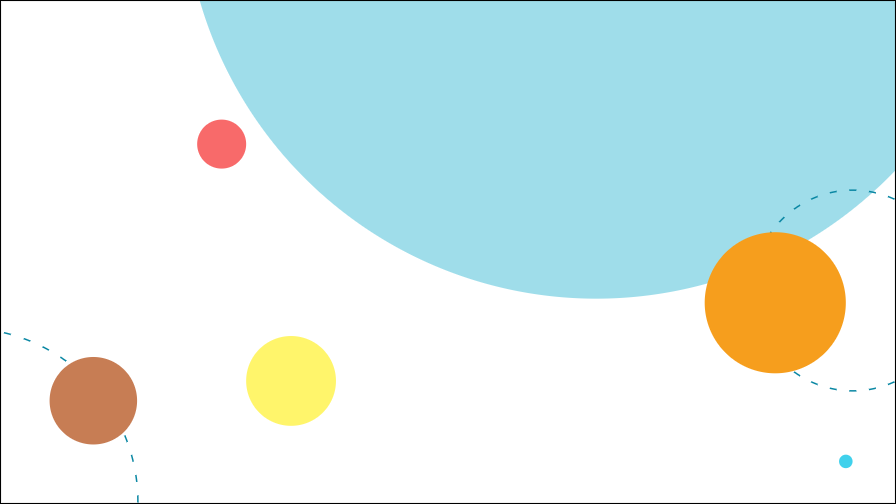
A Shadertoy shader for this background:

```glsl
// Flat background of coloured discs and dashed rings on white, with a thin frame.

const float TAU = 6.2831853;

const vec3 WHITE  = vec3(1.0);
const vec3 SKY    = vec3(0.623, 0.867, 0.918);
const vec3 CORAL  = vec3(0.973, 0.416, 0.416);
const vec3 LEMON  = vec3(1.0, 0.961, 0.42);
const vec3 CLAY   = vec3(0.78, 0.49, 0.33);
const vec3 ORANGE = vec3(0.965, 0.62, 0.114);
const vec3 CYAN   = vec3(0.25, 0.82, 0.925);
const vec3 TEAL   = vec3(0.04, 0.53, 0.64);
const vec3 BLACK  = vec3(0.0);

const float STROKE = 0.003;
const float DASH = 0.0139;
const float FRAME = 0.0021;

// Signed distance to a disc
float disc(vec2 p, vec2 centre, float radius) {
    return length(p - centre) - radius;
}

// Signed distance to a ring of evenly spaced dashes
float dashedRing(vec2 p, vec2 centre, float radius, float count, float phase) {
    vec2 q = p - centre;
    float spacing = TAU / count;
    float angle = atan(q.y, q.x) - phase;
    float local = mod(angle + 0.5 * spacing, spacing) - 0.5 * spacing;
    float across = abs(length(q) - radius) - 0.5 * STROKE;
    float along = abs(local) * radius - 0.5 * DASH;
    return max(across, along);
}

// Lay a colour over the base, softened across one pixel
vec3 paint(vec3 base, vec3 colour, float dist, float pixel) {
    return mix(base, colour, clamp(0.5 - dist / pixel, 0.0, 1.0));
}

void mainImage(out vec4 fragColor, in vec2 fragCoord) {
    // The canvas height is one unit
    float pixel = 1.0 / iResolution.y;
    vec2 p = fragCoord * pixel;
    vec2 size = iResolution.xy * pixel;

    // Large disc
    vec3 col = paint(WHITE, SKY, disc(p, vec2(1.183, 1.2264), 0.819), pixel);

    // Dashed rings
    col = paint(col, TEAL, dashedRing(p, vec2(1.6921, 0.4236), 0.1991, 32.0, 0.0), pixel);
    col = paint(col, TEAL, dashedRing(p, vec2(-0.0708, 0.0046), 0.3444, 53.0, 0.0157), pixel);

    // Small discs
    col = paint(col, CORAL, disc(p, vec2(0.4398, 0.7141), 0.0486), pixel);
    col = paint(col, LEMON, disc(p, vec2(0.5775, 0.2442), 0.0891), pixel);
    col = paint(col, CLAY, disc(p, vec2(0.1852, 0.2049), 0.0868), pixel);
    col = paint(col, ORANGE, disc(p, vec2(1.5382, 0.3993), 0.14), pixel);
    col = paint(col, CYAN, disc(p, vec2(1.6782, 0.0845), 0.0134), pixel);

    // Frame along the canvas edge
    vec2 inset = min(p, size - p);
    col = paint(col, BLACK, min(inset.x, inset.y) - FRAME, pixel);

    fragColor = vec4(col, 1.0);
}
```
